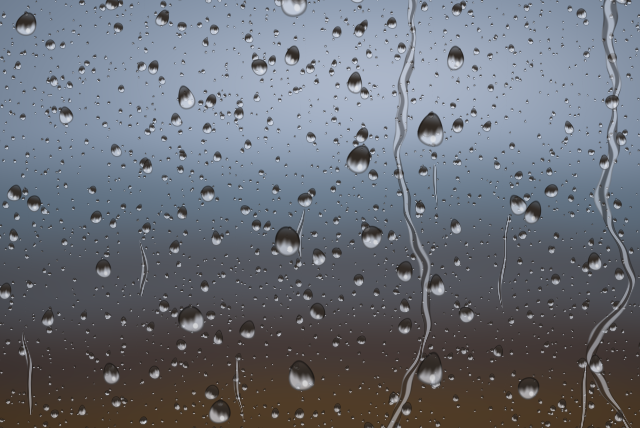
Reproduce this texture procedurally as a WebGL 2 fragment shader.

```glsl
#version 300 es
precision highp float;
// Rain on a window: a soft, out-of-focus dusk gradient behind sharp drops.
// Drops sit in jittered cells on six scales; wavy streams run down the glass.
// Each drop shows the scene upside down: dark ground on top, bright sky below.

#define LAYERS 6
#define CELL_SIZE 0.19
#define CELL_SHRINK 0.62
#define DROP_RADIUS 0.17
#define STREAM_WIDTH 0.0125
#define TRAIL_WIDTH 0.0065
#define TRAILS 7
#define DROP_DARK vec3(0.19, 0.165, 0.145)
#define DROP_LIGHT vec3(0.80, 0.82, 0.86)

uniform vec2 u_resolution;
out vec4 fragColor;

vec3 hash3(vec2 p) {
  vec3 q = fract(p.xyx * vec3(0.1031, 0.1030, 0.0973));
  q += dot(q, q.yxz + 33.33);
  return fract((q.xxy + q.yzz) * q.zyx);
}

// Antialiased coverage of a signed distance
float cover(float d) {
  float px = 0.9 / u_resolution.y;
  return 1.0 - smoothstep(-px, px, d);
}

// Blurred scene: warm ground, grey haze, blue sky with a pale glow
vec3 backdrop(vec2 p) {
  float y = p.y + 0.018 * sin(p.x * 4.1 + 1.0) + 0.012 * sin(p.x * 7.3 + p.y * 5.0);
  vec3 c = mix(vec3(0.32, 0.24, 0.155), vec3(0.265, 0.222, 0.212), smoothstep(0.02, 0.18, y));
  c = mix(c, vec3(0.32, 0.33, 0.36), smoothstep(0.16, 0.34, y));
  c = mix(c, vec3(0.38, 0.45, 0.52), smoothstep(0.36, 0.55, y));
  c = mix(c, vec3(0.51, 0.58, 0.67), smoothstep(0.52, 0.72, y));
  vec2 g = (p - vec2(0.88, 0.82)) / vec2(0.62, 0.19);
  c = mix(c, vec3(0.68, 0.72, 0.79), 0.9 * exp(-dot(g, g)));
  vec2 v = (p - vec2(0.8, 0.5)) / vec2(0.8, 0.7);
  return c * (1.04 - 0.13 * dot(v, v));
}

// One size of drops, at most one drop in each cell
vec3 drops(vec3 col, vec2 p, float layer) {
  float cell = CELL_SIZE * pow(CELL_SHRINK, layer);
  vec2 g = p / cell + 0.37 * layer;
  g.y += hash3(vec2(floor(g.x), layer + 50.0)).x;
  vec2 id = floor(g) + layer * 71.0;
  vec3 a = hash3(id), b = hash3(id + 19.7);
  if (a.z > mix(0.46, 0.27, layer / 5.0)) return col;

  // Tilted, tapered ellipse with a slightly uneven outline
  float radius = cell * DROP_RADIUS * mix(0.5, 1.0, b.x);
  vec2 q = (fract(g) - 0.5 - (a.xy - 0.5) * 0.45) * cell / radius;
  float tilt = (b.y - 0.5) * 0.8;
  q = mat2(cos(tilt), sin(tilt), -sin(tilt), cos(tilt)) * q;
  q.y /= mix(1.0, 1.42, b.z);
  q.x *= 1.08 + 0.34 * b.z * q.y;
  float angle = atan(q.y, q.x);
  float rim = length(q) * (1.0 + 0.05 * sin(2.0 * angle + 6.3 * b.x) + 0.03 * sin(3.0 * angle + 6.3 * a.x));
  float mask = cover((rim - 1.0) * radius);

  // Refraction: bright lower bowl, dark top fading to brown at the crown
  float wave = 0.10 * sin(q.x * 5.0 + 9.0 * a.x) + 0.05 * sin(q.x * 13.0 + 9.0 * a.y);
  float level = q.y + wave + (a.x - 0.5) * 0.7 * q.x + (b.y - 0.5) * 0.45;
  float bright = 1.0 - smoothstep(-0.45, 0.22, level);
  vec3 top = mix(DROP_DARK, col * 0.75 + 0.06, 0.65 * smoothstep(0.2, 1.0, q.y));
  vec3 sky = mix(DROP_LIGHT, col + 0.12, 0.3 + 0.25 * smoothstep(-0.5, -1.0, q.y) * b.x);
  vec3 lens = mix(top, sky, bright);
  lens *= 1.0 - 0.5 * smoothstep(0.8, 1.0, rim);
  float glint = cover((length(q - vec2(0.25, -0.5)) - 0.2) * radius);
  lens = mix(lens, vec3(0.93), 0.6 * glint);
  return mix(col, lens, mask * mix(1.0, 0.8, layer / 5.0));
}

// A ribbon of water with wavering light and dark strands
vec3 stream(vec3 col, vec2 p, float centre, float width, float seed) {
  float w = width * (0.8 + 0.24 * sin(17.0 * p.y + seed) + 0.17 * sin(43.0 * p.y + seed * 2.3));
  w = max(w, 0.0001);
  float u = (p.x - centre) / w;
  float mask = cover((abs(u) - 1.0) * w) * min(1.0, w * u_resolution.y);
  float strand = 0.5 + 0.5 * sin(3.6 * u + 2.0 * sin(p.y * 23.0 + seed) + 1.1 * sin(p.y * 61.0 + seed));
  vec3 water = mix(mix(DROP_DARK, col, 0.55), mix(DROP_LIGHT, col, 0.4), smoothstep(0.12, 0.8, strand));
  water *= 1.0 - 0.3 * smoothstep(0.65, 1.0, abs(u));
  return mix(col, water, 0.92 * mask);
}

void main() {
  vec2 p = gl_FragCoord.xy / u_resolution.y;
  float y = p.y;
  vec3 col = backdrop(p);

  // Fine drops first, so that larger ones lie over them
  for (int i = LAYERS - 1; i > 1; i--) col = drops(col, p, float(i));

  // Short tapering trails
  for (int i = 0; i < TRAILS; i++) {
    float k = float(i);
    vec3 h = hash3(vec2(k * 3.0 + 2.0, 7.0));
    float along = (y - h.y) / (0.04 + 0.10 * h.z);
    float x = (k + 0.2 + 0.6 * h.x) * 1.5 / float(TRAILS) + 0.008 * sin(y * 19.0 + k) + 0.003 * sin(y * 53.0);
    col = stream(col, p, x, TRAIL_WIDTH * sqrt(max(0.0, 1.0 - along * along)), k * 2.1);
  }

  // Two long streams that swing wider near the ground
  float wiggle = 0.004 * sin(y * 37.0) + 0.002 * sin(y * 83.0 + 1.0);
  float left = 0.957 + mix(0.055, 0.01, y) * sin(8.27 * y - 0.91) + wiggle;
  float right = 1.43 + mix(0.048, 0.008, smoothstep(0.3, 0.7, y)) * sin(16.0 * y - 4.19) - wiggle;
  col = stream(col, p, left, STREAM_WIDTH, 1.3);
  col = stream(col, p, right, STREAM_WIDTH * 1.15, 4.4);

  for (int i = 1; i >= 0; i--) col = drops(col, p, float(i));
  fragColor = vec4(clamp(col, 0.0, 1.0), 1.0);
}
```
